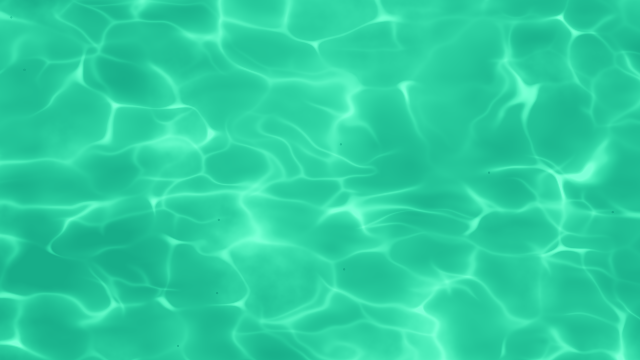
A Shadertoy shader for this texture:

```glsl
// Sunlight caustics rippling over the floor of a shallow turquoise pool.

float hash(vec2 p) {
    return fract(sin(dot(p, vec2(127.1, 311.7))) * 43758.5453);
}

vec2 hash2(vec2 p) {
    return vec2(hash(p), hash(p + 57.3));
}

float noise(vec2 p) {
    vec2 i = floor(p), f = fract(p);
    f = f * f * (3.0 - 2.0 * f);
    return mix(mix(hash(i), hash(i + vec2(1, 0)), f.x),
               mix(hash(i + vec2(0, 1)), hash(i + vec2(1, 1)), f.x), f.y);
}

float fbm(vec2 p) {
    float sum = 0.0, amplitude = 0.54;
    for (int i = 0; i < 4; i++) {
        sum += amplitude * noise(p);
        p = mat2(1.6, 1.2, -1.2, 1.6) * p + 7.7;
        amplitude *= 0.5;
    }
    return sum;
}

vec2 warp(vec2 p) {
    return vec2(noise(p), noise(p + 31.4)) - 0.5;
}

// Smooth Voronoi web at three widths (halo, glow, core):
// 0 inside a cell, 0.5 on an edge, more where several cells meet.
vec3 web(vec2 p) {
    vec2 cell = floor(p);
    vec3 sum = vec3(0.0), squares = vec3(0.0);
    for (int y = -2; y <= 2; y++) {
        for (int x = -2; x <= 2; x++) {
            vec2 id = cell + vec2(x, y);
            float d = length(id + 0.1 + 0.8 * hash2(id) - p);
            vec3 w = exp(-vec3(6.0, 14.0, 24.0) * d);
            sum += w;
            squares += w * w;
        }
    }
    return 1.0 - squares / (sum * sum);
}

// Water colour from deep green (0) to sunlit mint (1)
vec3 waterColor(float light) {
    float x = clamp(light - 0.45 * max(light - 0.75, 0.0), -0.06, 1.1);
    return vec3(0.10, 0.70, 0.55) + vec3(0.14, 0.29, 0.19) * x
         + vec3(0.17, 0.0, 0.06) * x * x * x;
}

void mainImage(out vec4 fragColor, in vec2 fragCoord) {
    vec2 uv = fragCoord / iResolution.y;

    // Bend the cells so their edges become arcs
    vec2 p = uv * vec2(4.6, 6.8) + vec2(3.0, 11.0);
    p += 0.7 * warp(p * 0.45) + 0.45 * warp(p * 1.3 + 5.0) + 0.16 * warp(p * 3.5);

    // Main net and a finer, flatter one crossing it
    vec3 net = web(p);
    vec3 ripples = web(mat2(1.2, 0.35, -0.25, 1.5) * p + 0.4 * warp(p * 2.0) + 20.0);

    // Uneven focus of the light breaks the lines up
    float focus = smoothstep(0.3, 0.85, noise(p * 1.6 + 40.0));
    float rippleFocus = smoothstep(0.4, 0.85, noise(p * 1.4 + 70.0));
    float sparkle = smoothstep(0.45, 0.85, noise(p * 2.2 + 90.0));

    // Broad murky variation, deeper towards the left
    float light = 0.8 * fbm(uv * vec2(2.6, 3.6) + 13.0) - 0.29;
    light -= 0.12 * smoothstep(0.6, 0.0, uv.x);
    light += 0.10 * (noise(p * vec2(2.0, 5.0)) - 0.5);

    // Hazy mottled patches
    float patches = smoothstep(0.55, 0.9, noise(uv * vec2(6.0, 5.0) + 60.0));
    light += 0.3 * patches * fbm(uv * 22.0);

    // Soft halos, thin bright lines and glowing knots
    light += net.x * mix(0.25, 0.65, focus);
    light += net.z * mix(0.12, 0.75, focus);
    light += ripples.y * 0.2 * rippleFocus + ripples.z * 0.45 * rippleFocus;
    light += 1.1 * sparkle * net.y * smoothstep(0.42, 0.66, net.y);

    // A few dark specks adrift
    vec2 speckId = floor(uv * 9.0);
    vec2 speckAt = 0.2 + 0.6 * hash2(speckId + 3.0);
    float speck = smoothstep(0.04, 0.015, length(fract(uv * 9.0) - speckAt));
    light -= 0.4 * speck * step(0.94, hash(speckId + 8.0));

    fragColor = vec4(waterColor(light), 1.0);
}
```
